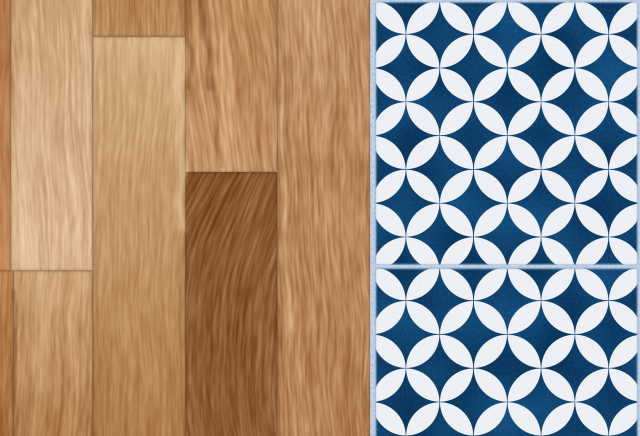
A WebGL 2 fragment shader for this texture:

```glsl
#version 300 es
precision highp float;
// Oak planks on the left meet patterned ceramic tiles on the right.
// Wood is stretched gradient noise inside plank boxes; each tile repeats
// overlapping circles on a diagonal lattice. One unit is the canvas height.
uniform vec2 u_resolution;
out vec4 fragColor;

const vec3 GROUT = vec3(0.75, 0.81, 0.89);
const vec3 SHADOW_BLUE = vec3(0.42, 0.57, 0.72);
const vec3 GLAZE_WHITE = vec3(0.93, 0.94, 0.96);
const vec3 GLAZE_DARK = vec3(0.04, 0.21, 0.36);
const vec3 GLAZE_BLUE = vec3(0.09, 0.32, 0.51);
const vec3 CRACK_BROWN = vec3(0.40, 0.23, 0.11);
const vec3 PALE_OAK = vec3(0.92, 0.80, 0.65);

vec2 gradientAt(vec2 cell) {
  float h = fract(sin(dot(cell, vec2(127.1, 311.7))) * 43758.5);
  return vec2(cos(6.2832 * h), sin(6.2832 * h));
}

// Gradient noise, roughly -0.7 to 0.7
float noise(vec2 p) {
  vec2 i = floor(p), f = p - i;
  vec2 w = f * f * f * (f * (f * 6.0 - 15.0) + 10.0);
  float a = dot(gradientAt(i), f);
  float b = dot(gradientAt(i + vec2(1, 0)), f - vec2(1, 0));
  float c = dot(gradientAt(i + vec2(0, 1)), f - vec2(0, 1));
  float d = dot(gradientAt(i + 1.0), f - 1.0);
  return mix(mix(a, b, w.x), mix(c, d, w.x), w.y);
}

// Signed distance to the box between two corners
float boxDistance(vec2 p, vec2 lo, vec2 hi) {
  vec2 d = abs(p - 0.5 * (lo + hi)) - 0.5 * (hi - lo);
  return length(max(d, 0.0)) + min(max(d.x, d.y), 0.0);
}

float cover(float d, float px) {
  return 1.0 - smoothstep(-0.7 * px, 0.7 * px, d);
}

// Long fibres, medium streaks and short pores
float grain(vec2 p, float seed) {
  float x = p.x + 0.018 * noise(vec2(p.x * 7.0, p.y * 4.0) + seed);
  float broad = noise(vec2(x * 24.0, p.y * 1.6) + seed);
  float streaks = noise(vec2(x * 78.0, p.y * 4.5) + seed * 3.0);
  float fibres = noise(vec2(x * 138.0, p.y * 9.0) + seed * 5.0);
  float pores = noise(vec2(x * 190.0, p.y * 25.0) + seed * 7.0);
  return 0.45 * broad + 0.5 * streaks + 0.7 * fibres + 0.45 * pores;
}

// Paints one plank; shape holds lean, bend, contrast and seed
vec3 plank(vec3 base, vec2 p, vec2 lo, vec2 hi, vec3 low, vec3 high, vec4 shape, float px) {
  float d = boxDistance(p, lo, hi);
  vec2 q = p - 0.5 * (lo + hi);
  float t = clamp((p.y - lo.y) / (hi.y - lo.y), 0.0, 1.0);
  q.x -= shape.x * q.y + shape.y * q.y * q.y;
  float g = grain(q, shape.w);
  vec3 wood = mix(low, high, t) + shape.z * g * vec3(0.85, 1.0, 1.0);
  wood *= 1.0 - 0.28 * exp(-abs(d) / 0.0022);
  return mix(base, wood, cover(d, px));
}

// Soft wavering mark along a segment
float streak(vec2 p, vec2 a, vec2 b, float width) {
  p.x += 0.012 * noise(p * vec2(8.0, 14.0));
  vec2 s = b - a;
  float t = clamp(dot(p - a, s) / dot(s, s), 0.0, 1.0);
  float d = length(p - a - s * t) / width;
  float breakup = 0.7 + 0.7 * noise(vec2(p.x * 90.0, p.y * 14.0));
  return exp(-d * d) * breakup;
}

vec3 woodFloor(vec2 p, float px) {
  vec3 c = vec3(0.60, 0.40, 0.23);
  c = plank(c, p, vec2(-0.1, 0.379), vec2(0.025, 1.1), vec3(0.76, 0.53, 0.35), vec3(0.70, 0.48, 0.30), vec4(0.0, 0.0, 0.12, 3.1), px);
  c = plank(c, p, vec2(0.025, 0.379), vec2(0.2126, 1.1), vec3(0.86, 0.71, 0.56), vec3(0.80, 0.64, 0.48), vec4(-0.04, 0.06, 0.15, 8.4), px);
  c = plank(c, p, vec2(-0.1), vec2(0.031, 0.379), vec3(0.60, 0.39, 0.21), vec3(0.74, 0.52, 0.32), vec4(0.0, 0.0, 0.14, 12.7), px);
  c = plank(c, p, vec2(0.031, -0.1), vec2(0.2126, 0.379), vec3(0.68, 0.48, 0.30), vec3(0.79, 0.62, 0.45), vec4(0.03, 0.0, 0.15, 17.3), px);
  c = plank(c, p, vec2(0.2126, 0.916), vec2(0.4253, 1.1), vec3(0.73, 0.54, 0.36), vec3(0.70, 0.50, 0.32), vec4(0.0, 0.0, 0.15, 21.9), px);
  c = plank(c, p, vec2(0.2126, -0.1), vec2(0.4253, 0.916), vec3(0.66, 0.46, 0.27), vec3(0.83, 0.68, 0.51), vec4(0.02, 0.05, 0.12, 26.2), px);
  c = plank(c, p, vec2(0.4253, 0.605), vec2(0.636, 1.1), vec3(0.78, 0.59, 0.42), vec3(0.73, 0.54, 0.36), vec4(-0.10, 0.0, 0.17, 31.6), px);
  c = plank(c, p, vec2(0.4253, -0.1), vec2(0.636, 0.605), vec3(0.56, 0.37, 0.21), vec3(0.53, 0.34, 0.19), vec4(0.10, 0.55, 0.16, 37.8), px);
  c = plank(c, p, vec2(0.636, -0.1), vec2(0.849, 1.1), vec3(0.69, 0.49, 0.32), vec3(0.75, 0.57, 0.41), vec4(-0.03, 0.0, 0.19, 42.5), px);
  // Pale sapwood and dark mineral streaks
  c = mix(c, PALE_OAK, 0.55 * streak(p, vec2(0.414, 0.48), vec2(0.414, 0.89), 0.013));
  c = mix(c, PALE_OAK, 0.35 * streak(p, vec2(0.06, 0.43), vec2(0.075, 0.80), 0.035));
  c = mix(c, PALE_OAK, 0.35 * streak(p, vec2(0.09, 0.12), vec2(0.10, 0.36), 0.020));
  c = mix(c, CRACK_BROWN, 0.65 * streak(p, vec2(0.463, 1.02), vec2(0.485, 0.80), 0.009));
  c = mix(c, CRACK_BROWN, 0.45 * streak(p, vec2(0.488, 0.82), vec2(0.506, 0.62), 0.006));
  c = mix(c, CRACK_BROWN, 0.45 * streak(p, vec2(0.436, 0.80), vec2(0.436, 1.02), 0.006));
  c = mix(c, CRACK_BROWN, 0.40 * streak(p, vec2(0.037, 0.0), vec2(0.037, 0.33), 0.006));
  return c;
}

// Distance to petals where circles overlap on the diagonal lattice
float petalDistance(vec2 p, float halfStep) {
  vec2 u = p / halfStep;
  vec2 cell = abs(fract(0.5 * vec2(u.x + u.y, u.x - u.y)) - 0.5);
  float d = min(length(cell - vec2(1, 0)), length(cell - vec2(0, 1))) - 0.7071;
  return d * 1.4142 * halfStep;
}

vec3 tileWall(vec2 p, float px) {
  vec2 local = vec2(p.x - 0.862, mod(p.y - 0.393, 0.611));
  float edge = boxDistance(local, vec2(0.006), vec2(0.594, 0.596)) - 0.006;
  float speckle = noise(p * 150.0);
  float mottling = 0.5 + 0.9 * noise(p * 9.0) + 0.35 * speckle;
  vec3 blue = mix(GLAZE_DARK, GLAZE_BLUE, clamp(mottling - 0.1, 0.0, 1.0));
  float petals = petalDistance(local - vec2(0.069, 0.5285), 0.0775) + 0.0006;
  vec3 glaze = mix(blue, GLAZE_WHITE + 0.015 * speckle, cover(petals, px));
  glaze = mix(glaze, GROUT, 0.45 * smoothstep(-0.005, 0.0, edge));
  vec3 joint = GROUT + 0.09 * speckle;
  joint = mix(joint, SHADOW_BLUE, 0.6 * exp(-max(edge, 0.0) / 0.0016));
  return mix(joint, glaze, cover(edge, px));
}

void main() {
  vec2 p = gl_FragCoord.xy / u_resolution.y;
  float px = 1.0 / u_resolution.y;
  vec3 color = mix(tileWall(p, px), woodFloor(p, px), cover(p.x - 0.849, px));
  fragColor = vec4(clamp(color, 0.0, 1.0), 1.0);
}
```
